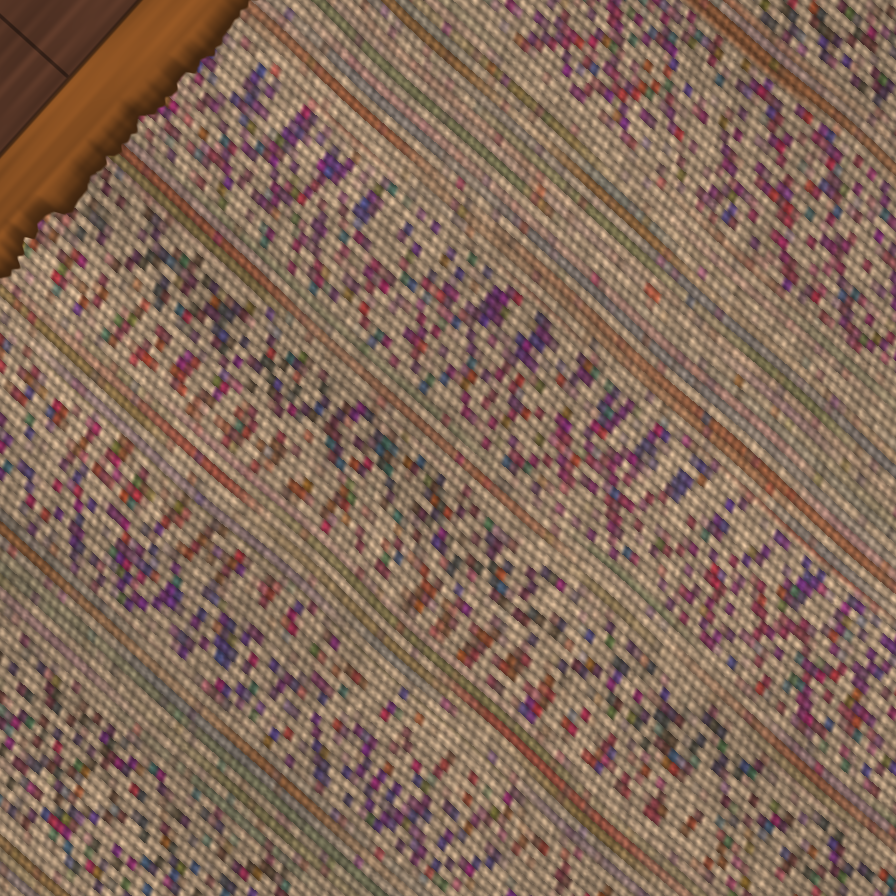
Give the GLSL for this texture, as a three.js fragment shader.

```glsl
varying vec2 vUv;

const float TAU = 6.2831853;
const float THREAD = 0.0108;
const vec3 LINEN = vec3(0.70, 0.595, 0.485);
const vec3 UMBER = vec3(0.40, 0.29, 0.24);

float hash(vec2 p) {
  vec3 q = fract(p.xyx * vec3(0.1031, 0.1030, 0.0973));
  q += dot(q, q.yzx + 33.33);
  return fract((q.x + q.y) * q.z);
}

float noise(vec2 p) {
  vec2 i = floor(p), f = fract(p);
  f = f * f * (3.0 - 2.0 * f);
  return mix(mix(hash(i), hash(i + vec2(1.0, 0.0)), f.x),
             mix(hash(i + vec2(0.0, 1.0)), hash(i + 1.0), f.x), f.y);
}

float band(float v, float low, float high) {
  float soft = 0.007;
  return smoothstep(low - soft, low + soft, v)
       * (1.0 - smoothstep(high - soft, high + soft, v));
}

float bars(float u, float spacing) {
  return smoothstep(-0.35, 0.55, cos(TAU * u / spacing));
}

float diamonds(vec2 p, vec2 size) {
  vec2 q = abs(fract(p / size) - 0.5);
  return smoothstep(-0.3, 0.7, cos(2.0 * TAU * (q.x + q.y)));
}

vec3 jewel(float h) {
  return vec3(0.44, 0.27, 0.31)
       + vec3(0.25, 0.17, 0.22) * cos(TAU * (h + vec3(0.0, 0.36, 0.66)));
}

void dyeBand(inout vec3 dye, inout float cover, vec3 tint, float zone, float motif) {
  dye = mix(dye, tint, zone);
  cover = mix(cover, 0.13 + 0.75 * motif, zone);
}

// Dyed motifs: xyz is the tint, w the share of coloured stitches
vec4 pattern(vec2 r) {
  vec3 dye = vec3(0.44, 0.30, 0.28);
  float cover = 0.12;
  vec3 plum = vec3(0.31, 0.19, 0.39);
  vec3 berry = vec3(0.45, 0.19, 0.31);
  vec3 soot = vec3(0.28, 0.21, 0.22);
  vec3 rust = vec3(0.48, 0.23, 0.17);
  float u = r.x, v = r.y;
  dyeBand(dye, cover, soot, band(v, 0.075, 0.23), diamonds(r, vec2(0.085, 0.076)));
  dyeBand(dye, cover, plum, band(v, 0.33, 0.415), diamonds(r, vec2(0.073, 0.084)));
  dyeBand(dye, cover, rust, band(v, 0.422, 0.468), bars(u, 0.045));
  dyeBand(dye, cover, rust, band(v, 0.545, 0.594), bars(u + 0.01, 0.045));
  dyeBand(dye, cover, soot, band(v, 0.605, 0.682), diamonds(r, vec2(0.085, 0.076)));
  dyeBand(dye, cover, berry, band(v, 0.737, 0.83), diamonds(r, vec2(0.073, 0.092)));
  dyeBand(dye, cover, plum, band(v, 0.833, 0.887), bars(u + 0.03, 0.0586));
  dyeBand(dye, cover, berry, band(v, 1.095, 1.25), diamonds(r, vec2(0.085, 0.078)));
  dyeBand(dye, cover, soot, band(v, 1.30, 1.55), diamonds(r, vec2(0.085, 0.078)));
  float ember = band(v, 0.978, 0.990) * smoothstep(0.6, 0.8, noise(vec2(u * 18.0, 5.0)));
  dyeBand(dye, cover, vec3(0.85, 0.44, 0.12), ember, 0.9);
  return vec4(dye, cover);
}

// Flat-woven strips lie between the motif bands
float plainZone(float v) {
  return band(v, -0.2, 0.07) + band(v, 0.235, 0.325) + band(v, 0.475, 0.538)
       + band(v, 0.687, 0.732) + band(v, 0.893, 1.088) + band(v, 1.256, 1.295);
}

vec3 stitch(vec2 cell, float plain) {
  vec2 r = (cell + 0.5) * THREAD;
  vec4 motif = pattern(r);
  float pick = hash(cell + 71.0), hue = hash(cell * 1.7 + 13.0);
  float wear = mix(0.5, 1.1, noise(r * vec2(7.0, 11.0) + 4.0));
  vec3 yarn = LINEN * mix(0.85, 1.08, hash(cell + 29.0));
  float run = noise(vec2(cell.x * 0.075, cell.y * 7.3));
  float tone = hash(vec2(cell.y, 8.0));
  vec3 strand = mix(UMBER, jewel(tone), 0.55);
  yarn = mix(yarn, strand, plain * smoothstep(0.3, 0.85, run) * mix(0.15, 0.85, tone));
  vec3 dyed = mix(motif.rgb, jewel(hue), 0.25 + 0.5 * step(0.72, hash(cell + 5.0)));
  float dyedShare = smoothstep(-0.15, 0.2, motif.w * wear * mix(1.0, 0.65, plain) - pick);
  return mix(yarn, dyed, dyedShare * 0.88);
}

vec3 rug(vec2 r) {
  vec2 g = r / THREAD;
  float row = floor(g.y), ridge = fract(g.y) - 0.5;
  g.x += 0.35 * ridge;
  float plain = plainZone(r.y);
  float col = floor(g.x), along = fract(g.x);
  vec3 c = mix(stitch(vec2(col, row), plain), stitch(vec2(col + 1.0, row), plain),
               smoothstep(0.35, 1.0, along));
  // Rounded yarn, twist and fibre grain
  float round1 = 0.5 + 0.5 * cos(TAU * ridge);
  float twist = 0.5 + 0.5 * cos(TAU * (g.x + 0.5 * row));
  c *= mix(0.76, 1.08, round1) * mix(0.88, 1.06, twist);
  c *= mix(0.90, 1.08, noise(r * vec2(260.0, 420.0)));
  return c * mix(0.91, 1.07, noise(r * vec2(4.0, 9.0) + 20.0));
}

vec3 woodFloor(vec2 r, float edge) {
  float grain = noise(r * vec2(130.0, 7.0)) * 0.6 + noise(r * vec2(32.0, 4.0)) * 0.4;
  float far = 1.0 - smoothstep(-0.556, -0.550, r.x);
  vec3 wood = mix(vec3(0.53, 0.31, 0.13), vec3(0.34, 0.21, 0.15), far);
  wood *= mix(0.78, 1.16, grain);
  float seam = 1.0 - smoothstep(0.001, 0.004, abs(r.x + 0.553));
  float joint = far * (1.0 - smoothstep(0.001, 0.003, abs(r.y - 0.73)));
  wood *= 1.0 - 0.4 * max(seam, joint);
  return wood * mix(0.5, 1.0, smoothstep(0.0, 0.035, edge - r.x));
}

void main() {
  // Axes along and across the weave
  vec2 r = vec2(dot(vUv, vec2(0.743, -0.669)), dot(vUv, vec2(0.669, 0.743)));
  vec2 sag = vec2(noise(r * 9.0), noise(r * 7.0 + 30.0)) - 0.5;
  vec2 cloth = r + sag * vec2(0.010, 0.008);
  float edge = -0.461 + 0.016 * (noise(vec2(r.y * 32.0, 2.0)) - 0.5)
             + 0.010 * (noise(vec2(r.y * 140.0, 9.0)) - 0.5);
  float onRug = smoothstep(edge - 0.002, edge + 0.002, r.x);
  gl_FragColor = vec4(mix(woodFloor(r, edge), rug(cloth), onRug), 1.0);
}
```
